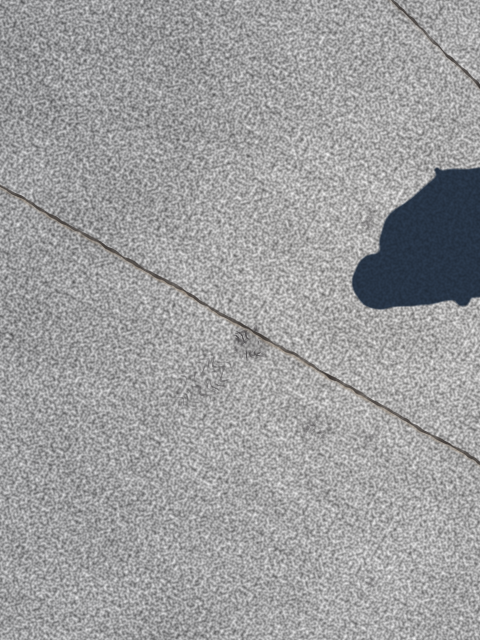
This texture is drawn by a Shadertoy shader. Its source:

```glsl
// Sunlit speckled concrete with two diagonal joints, a worn boot print,
// scattered stains and a soft-edged shadow entering from the right.
// Grain and wear are gradient noise; the shadow is a blend of tapered capsules.

const vec3 CONCRETE = vec3(0.655, 0.655, 0.658);
const vec3 SHADOW = vec3(0.155, 0.205, 0.270);
const vec3 JOINT_DARK = vec3(0.23, 0.21, 0.20);
const vec3 JOINT_DUST = vec3(0.60, 0.54, 0.47);
const vec3 STAIN = vec3(0.27, 0.26, 0.27);
const float FINE_GRAIN = 0.31;
const float COARSE_GRAIN = 0.19;
const float JOINT_WIDTH = 0.0016;
const float SHADOW_BLUR = 0.0022;
const float TREAD_COUNT = 88.0;
const vec2 HEEL = vec2(0.391, 0.464);
const vec2 PRINT_AXIS = vec2(-0.8, -0.6);

vec2 latticeGradient(vec2 cell) {
    vec3 q = fract(cell.xyx * vec3(0.1031, 0.1030, 0.0973));
    q += dot(q, q.yzx + 33.33);
    float angle = 6.2832 * fract((q.x + q.y) * q.z);
    return vec2(cos(angle), sin(angle));
}

float gradientNoise(vec2 p) {
    vec2 c = floor(p), f = p - c;
    vec2 w = f * f * f * (f * (f * 6.0 - 15.0) + 10.0);
    vec2 e = vec2(1.0, 0.0);
    float low = mix(dot(latticeGradient(c), f), dot(latticeGradient(c + e), f - e), w.x);
    float high = mix(dot(latticeGradient(c + e.yx), f - e.yx),
                     dot(latticeGradient(c + 1.0), f - 1.0), w.x);
    return mix(low, high, w.y);
}

float fbm(vec2 p) {
    float sum = 0.0, gain = 0.6;
    for (int i = 0; i < 4; i++) {
        sum += gain * gradientNoise(p);
        p = mat2(1.6, 1.2, -1.2, 1.6) * p + 7.3;
        gain *= 0.55;
    }
    return sum;
}

float taperedCapsule(vec2 p, vec2 a, vec2 b, float ra, float rb) {
    vec2 ab = b - a;
    float h = clamp(dot(p - a, ab) / dot(ab, ab), 0.0, 1.0);
    return length(p - a - ab * h) - mix(ra, rb, h);
}

float smoothUnion(float a, float b, float k) {
    float h = max(k - abs(a - b), 0.0) / k;
    return min(a, b) - 0.25 * h * h * k;
}

float shadowDistance(vec2 p) {
    float d = taperedCapsule(p, vec2(0.594, 0.561), vec2(0.781, 0.596), 0.044, 0.057);
    float upper = taperedCapsule(p, vec2(0.646, 0.625), vec2(0.716, 0.685), 0.053, 0.052);
    upper = min(upper, taperedCapsule(p, vec2(0.716, 0.685), vec2(0.807, 0.690), 0.052, 0.052));
    upper = min(upper, taperedCapsule(p, vec2(0.664, 0.616), vec2(0.807, 0.629), 0.057, 0.060));
    d = smoothUnion(d, upper, 0.012);
    d = smoothUnion(d, taperedCapsule(p, vec2(0.683, 0.734), vec2(0.692, 0.722), 0.002, 0.007), 0.006);
    d = smoothUnion(d, length(p - vec2(0.723, 0.533)) - 0.012, 0.006);
    return d + 0.004 * gradientNoise(p * 32.0);
}

// Dark ragged groove with a dusty lip on its lower side.
vec3 addJoint(vec3 col, vec2 p, vec2 a, vec2 b, float dust, float px) {
    vec2 dir = normalize(b - a);
    float along = dot(p - a, dir);
    float d = dot(p - a, vec2(-dir.y, dir.x));
    d += 0.004 * gradientNoise(vec2(along * 14.0, 3.0)) + 0.002 * gradientNoise(p * 75.0);
    float lip = exp(-pow((d + 0.0025) / 0.0028, 2.0));
    col = mix(col, JOINT_DUST, lip * dust * (0.75 + 0.5 * gradientNoise(p * 45.0)));
    float width = JOINT_WIDTH * (1.0 + 1.1 * gradientNoise(p * 60.0));
    float core = 1.0 - smoothstep(width - 0.5 * px, width + px, abs(d));
    return mix(col, JOINT_DARK, core * (0.75 + 0.5 * gradientNoise(p * 38.0 + 9.0)));
}

// Coverage of the heel and sole, broken into wavy tread strokes.
float bootPrint(vec2 p) {
    vec2 r = p - HEEL;
    vec2 q = vec2(dot(r, PRINT_AXIS), dot(r, vec2(-PRINT_AXIS.y, PRINT_AXIS.x)));
    float heel = 1.0 - smoothstep(0.75, 1.1, length(q / vec2(0.029, 0.031)));
    float sole = 1.0 - smoothstep(0.60, 1.15, length((q - vec2(0.094, 0.004)) / vec2(0.062, 0.036)));
    float bend = 1.1 * gradientNoise(p * 48.0) + 0.35 * sin(q.y * 260.0);
    float across = abs(fract(q.x * TREAD_COUNT + bend) - 0.5);
    float lengthwise = abs(fract(q.y * 70.0 + bend) - 0.5);
    float strokes = 1.0 - smoothstep(0.08, 0.24, across);
    strokes = max(strokes, 0.8 * (1.0 - smoothstep(0.06, 0.20, lengthwise)) * heel);
    strokes *= smoothstep(-0.22, 0.18, gradientNoise(p * 62.0 + 4.0));
    return heel * (0.20 + 0.65 * strokes) + sole * (0.05 + 0.42 * strokes) * (1.0 - heel);
}

// Each spot holds centre, radius and strength.
float stains(vec2 p) {
    vec4 spots[7] = vec4[7](
        vec4(0.574, 0.655, 0.023, 0.42), vec4(0.491, 0.327, 0.024, 0.75),
        vec4(0.579, 0.316, 0.028, 0.32), vec4(0.616, 0.433, 0.010, 0.45),
        vec4(0.430, 0.206, 0.025, 0.24), vec4(0.573, 0.088, 0.024, 0.34),
        vec4(0.492, 0.240, 0.018, 0.25));
    float patches = smoothstep(-0.08, 0.28, fbm(p * 70.0));
    float sum = 0.0;
    for (int i = 0; i < 7; i++) {
        vec2 r = (p - spots[i].xy) / spots[i].z;
        sum += spots[i].w * exp(-1.6 * dot(r, r));
    }
    return sum * patches;
}

void mainImage(out vec4 fragColor, in vec2 fragCoord) {
    vec2 p = fragCoord / iResolution.y;
    float px = 1.0 / iResolution.y;

    // Broad light, cloudy wear and slanted brushing.
    float dim = 0.075 * exp(-4.0 * dot(p - vec2(0.05, 0.92), p - vec2(0.05, 0.92)))
              + 0.045 * exp(-9.0 * dot(p - vec2(0.08, 0.12), p - vec2(0.08, 0.12)));
    float glow = 0.045 * exp(-8.0 * dot(p - vec2(0.52, 0.55), p - vec2(0.52, 0.55)));
    vec2 brushed = mat2(0.86, 0.5, -0.5, 0.86) * p;
    float tone = glow - dim + 0.07 * fbm(p * 5.0) + 0.04 * gradientNoise(brushed * vec2(7.0, 34.0));
    vec3 col = CONCRETE + tone + vec3(0.12, 0.02, -0.14) * (glow - 0.35 * dim);

    // Sandy aggregate.
    float grain = FINE_GRAIN * gradientNoise(brushed * 235.0)
                + COARSE_GRAIN * gradientNoise(brushed.yx * 125.0 + 17.0);
    col += grain;

    // Marks on the slab.
    col = mix(col, STAIN, clamp(stains(p), 0.0, 0.8));
    col = mix(col, STAIN, clamp(bootPrint(p), 0.0, 0.8));
    col = addJoint(col, p, vec2(0.0, 0.710), vec2(0.75, 0.277), 0.7, px);
    col = addJoint(col, p, vec2(0.612, 1.0), vec2(0.75, 0.865), 0.35, px);

    // Cast shadow keeps a trace of the grain.
    float shade = 1.0 - smoothstep(-SHADOW_BLUR, SHADOW_BLUR, shadowDistance(p));
    col = mix(col, SHADOW * (1.0 + 0.65 * grain), shade);
    fragColor = vec4(clamp(col, 0.0, 1.0), 1.0);
}
```
